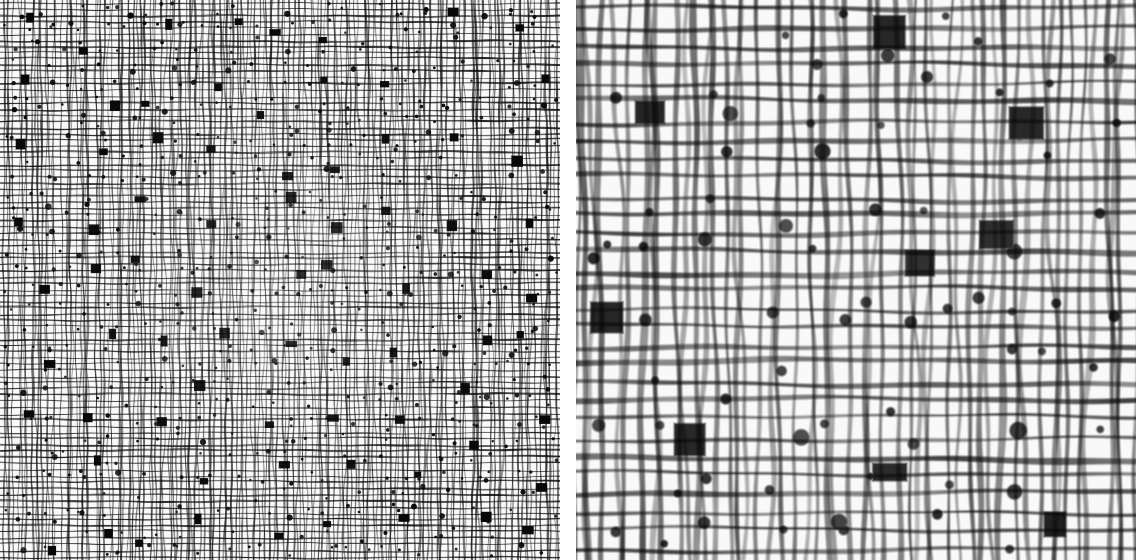
Left, the full canvas; right, a detail of the centre.
A WebGL 1 fragment shader for this pattern:

```glsl
precision highp float;
uniform vec2 u_resolution;

// Counts across the canvas
const float ROWS = 90.0;
const float COLUMNS = 98.0;
const float STRAY_COLUMNS = 54.0;
const float SQUARE_GRID = 9.0;
const float LARGE_DOT_GRID = 18.0;
const float SMALL_DOT_GRID = 30.0;

// Sizes in canvas units
const float ROW_HALF_WIDTH = 0.00125;
const float COLUMN_HALF_WIDTH = 0.00135;
const float STRAY_HALF_WIDTH = 0.0012;
const vec2 SQUARE_HALF_MIN = vec2(0.0060, 0.0052);
const vec2 SQUARE_HALF_MAX = vec2(0.0105, 0.0100);

// Irregularity, in thread spacings
const float ROW_JITTER = 0.35;
const float COLUMN_JITTER = 0.75;
const float ROW_WOBBLE = 0.18;
const float COLUMN_WOBBLE = 0.30;

const vec3 PAPER = vec3(0.975);
const vec3 INK = vec3(0.03);
const float CENTRE_FADE = 0.22;

float hash(vec2 p) {
  return fract(sin(dot(p, vec2(127.1, 311.7))) * 43758.545);
}

vec2 hash2(vec2 p) {
  return vec2(hash(p), hash(p + 19.7));
}

// Layered sines in the range -1 to 1
float waver(float t, float phase) {
  return 0.5 * sin(t * 11.0 + phase) + 0.3 * sin(t * 27.0 + phase * 2.3)
       + 0.2 * sin(t * 63.0 + phase * 3.7);
}

float fill(float dist, float soft) {
  return 1.0 - smoothstep(-soft, soft, dist);
}

// Light left after threads that run along x and are stacked in y
float threads(vec2 p, float count, float halfWidth, float jitter,
              float wobble, float ink, float seed, float soft) {
  float light = 1.0;
  float base = floor(p.y * count);
  for (int i = -1; i <= 1; i++) {
    float id = base + float(i);
    vec2 rnd = hash2(vec2(id, seed));
    float phase = rnd.y * 40.0;
    float offset = jitter * (rnd.x - 0.5) + wobble * waver(p.x, phase);
    float centre = (id + 0.5 + offset) / count;
    float width = halfWidth * (0.65 + 0.7 * rnd.y)
                * (1.0 + 0.35 * waver(p.x * 1.7, phase + 5.0));
    float tone = ink * (0.82 + 0.25 * waver(p.x * 1.3, phase + 9.0));
    light *= 1.0 - tone * fill(abs(p.y - centre) - width, soft);
  }
  return light;
}

// Scattered round spots, at most one per cell
float dots(vec2 p, float grid, float minRadius, float maxRadius,
           float density, float seed, float soft) {
  vec2 cell = floor(p * grid);
  vec2 centre = (cell + 0.5 + 0.64 * (hash2(cell + seed) - 0.5)) / grid;
  vec2 rnd = hash2(cell + seed + 41.3);
  float radius = mix(minRadius, maxRadius, rnd.x * rnd.x);
  float tone = mix(0.8, 1.0, hash(cell + seed + 83.1));
  return step(rnd.y, density) * tone * fill(length(p - centre) - radius, soft);
}

// Scattered blocks, at most one per cell
float squares(vec2 p, float soft) {
  vec2 cell = floor(p * SQUARE_GRID);
  vec2 centre = (cell + 0.5 + 0.7 * (hash2(cell + 3.1) - 0.5)) / SQUARE_GRID;
  vec2 halfSize = mix(SQUARE_HALF_MIN, SQUARE_HALF_MAX, hash2(cell + 57.9));
  vec2 edge = abs(p - centre) - halfSize;
  float present = step(hash(cell + 71.7), 0.92);
  return present * fill(max(edge.x, edge.y), soft);
}

void main() {
  float side = min(u_resolution.x, u_resolution.y);
  vec2 p = gl_FragCoord.xy / side;
  float soft = max(0.0011, 0.6 / side);

  // Ink wears thin near the middle
  vec2 fromCentre = p - 0.5 * u_resolution / side;
  float wear = 1.0 - CENTRE_FADE * exp(-14.0 * dot(fromCentre, fromCentre));

  // Woven threads
  float light = threads(p, ROWS, ROW_HALF_WIDTH, ROW_JITTER,
                        ROW_WOBBLE, 0.86 * wear, 2.0, soft);
  light *= threads(p.yx, COLUMNS, COLUMN_HALF_WIDTH, COLUMN_JITTER,
                   COLUMN_WOBBLE, 0.74 * wear, 13.0, soft);
  light *= threads(p.yx, STRAY_COLUMNS, STRAY_HALF_WIDTH, COLUMN_JITTER,
                   COLUMN_WOBBLE, 0.52 * wear, 29.0, soft);

  // Spots and blocks on top
  float marks = dots(p, LARGE_DOT_GRID, 0.0032, 0.0058, 0.6, 5.0, soft);
  marks = max(marks, dots(p, SMALL_DOT_GRID, 0.0022, 0.0038, 0.55, 23.0, soft));
  marks = max(marks, squares(p, soft));
  light *= 1.0 - marks * mix(1.0, wear, 0.8);

  gl_FragColor = vec4(mix(INK, PAPER, light), 1.0);
}
```
